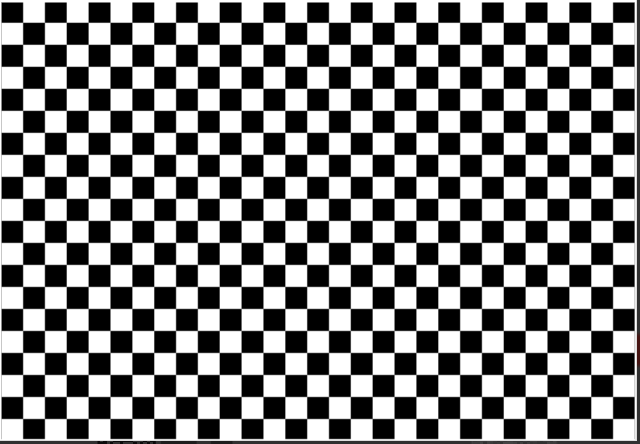
Write a Shadertoy shader that draws this pattern.

```glsl
// Black and white checkerboard, 29 by 20 cells, with a thin worn dark frame at right and bottom.
#define CANVAS vec2(768.0, 534.0)     // design units, y runs down
#define ORIGIN vec2(1.5, 1.0)         // corner of the first cell
#define PITCH vec2(26.22, 26.47)      // cell size
#define BOARD_MIN vec2(1.5, 3.0)      // the outer cells are trimmed
#define BOARD_MAX vec2(761.9, 528.0)
#define FRAME_START vec2(764.2, 530.2)
#define SOFTNESS 0.5                  // extra blur of the cell edges
#define FRAME_COLOR vec3(0.19)
#define STAIN_COLOR vec3(0.27, 0.08, 0.07)

float hash(vec2 p) {
    return fract(sin(dot(p, vec2(12.9898, 78.233))) * 43758.5453);
}

// Soft 0..1 window between two limits
float band(float x, float lo, float hi, float blur) {
    return smoothstep(lo - blur, lo + blur, x) * (1.0 - smoothstep(hi - blur, hi + blur, x));
}

// Amount of black: product of two signed square waves with soft flanks
float checker(vec2 p, float halfEdge) {
    vec2 cell = (p - ORIGIN) / PITCH;
    vec2 edgeDist = (abs(mod(cell - 0.5, 2.0) - 1.0) - 0.5) * PITCH;
    vec2 wave = clamp(edgeDist / halfEdge, -1.0, 1.0);
    return 0.5 + 0.5 * wave.x * wave.y;
}

// Positive inside the trimmed board
float boardDistance(vec2 p) {
    vec2 inner = min(p - BOARD_MIN, BOARD_MAX - p);
    return min(inner.x, inner.y);
}

// Frame with dark scuffs along the bottom and a reddish stain at the right
vec3 frameColor(vec2 p) {
    float grain = hash(floor(p / vec2(4.0, 2.0)));
    float scuffs = band(p.x, 117.0, 187.0, 1.0) * step(0.35, grain)
                 + 0.5 * band(p.x, 193.0, 236.0, 1.0)
                 + 0.5 * band(p.x, 253.0, 279.0, 1.0);
    float glints = band(p.x, 566.0, 668.0, 2.0) * grain;
    float bottom = step(FRAME_START.y, p.y);
    vec3 color = FRAME_COLOR * (1.0 - 0.8 * scuffs * bottom) + 0.08 * glints * bottom;
    float stain = band(p.y, 402.0, 440.0, 4.0) * step(FRAME_START.x, p.x);
    return mix(color, STAIN_COLOR, stain);
}

void mainImage(out vec4 fragColor, in vec2 fragCoord) {
    vec2 uv = fragCoord / iResolution.xy;
    vec2 p = vec2(uv.x, 1.0 - uv.y) * CANVAS;
    float pixel = CANVAS.y / iResolution.y;
    float halfEdge = 0.5 * (pixel + SOFTNESS);

    // Cells on white
    float inside = clamp(0.5 + 0.5 * boardDistance(p) / halfEdge, 0.0, 1.0);
    vec3 color = vec3(1.0 - checker(p, halfEdge) * inside);

    // Frame
    vec2 beyond = p - FRAME_START;
    float frame = clamp(0.5 + max(beyond.x, beyond.y) / pixel, 0.0, 1.0);
    color = mix(color, frameColor(p), frame);

    fragColor = vec4(color, 1.0);
}
```
